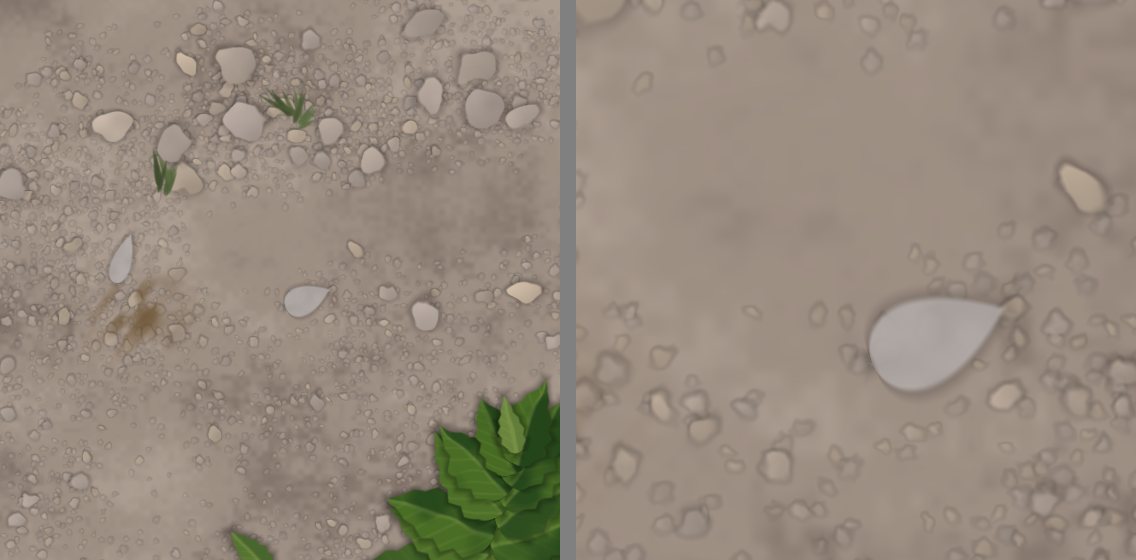
Left: the whole. Right: its middle third, enlarged.
Give the GLSL for this texture, as a WebGL 2 fragment shader.

```glsl
#version 300 es
precision highp float;
// Dry stony earth seen from above: soft noise for the dust, several layers of
// jittered cells for gravel and stones, and tapered shapes for the leafy plant,
// pale shards and grass. Gravel gathers in bands with smooth tracks between.
uniform vec2 u_resolution;
out vec4 fragColor;

const vec3 EARTH = vec3(0.62, 0.56, 0.515);
const vec3 EARTH_DARK = vec3(0.51, 0.45, 0.415);
const vec3 EARTH_PALE = vec3(0.675, 0.615, 0.57);
const vec3 STONE_WARM = vec3(0.74, 0.67, 0.59);
const vec3 STONE_GREY = vec3(0.68, 0.63, 0.60);
const vec3 SHARD = vec3(0.70, 0.67, 0.66);
const vec3 LITTER = vec3(0.42, 0.32, 0.19);
const vec3 GRASS = vec3(0.31, 0.37, 0.22);
const vec3 LEAF_DARK = vec3(0.14, 0.27, 0.10);
const vec3 LEAF = vec3(0.28, 0.42, 0.14);
const vec3 LEAF_PALE = vec3(0.46, 0.56, 0.27);
const float SOFT = 0.0028;        // half width of smoothed edges
const float SHADOW = 0.30;        // darkness of stone rims
const int PLANT_LEAVES = 12;
const int BLADES = 14;

vec3 hash3(vec2 cell, float seed) {
  uvec3 v = uvec3(ivec3(cell, seed)) * 1664525u + 1013904223u;
  v.x += v.y * v.z; v.y += v.z * v.x; v.z += v.x * v.y;
  v ^= v >> 16u;
  v.x += v.y * v.z; v.y += v.z * v.x; v.z += v.x * v.y;
  return vec3(v >> 8u) / 16777216.0;
}

float noise(vec2 p) {
  vec2 i = floor(p), f = fract(p);
  f = f * f * (3.0 - 2.0 * f);
  vec2 e = vec2(0, 1);
  return mix(mix(hash3(i, 0.0).x, hash3(i + e.yx, 0.0).x, f.x),
             mix(hash3(i + e, 0.0).x, hash3(i + e.yy, 0.0).x, f.x), f.y);
}

float bell(float x) { return exp(-x * x); }

vec2 turn(vec2 p, float a) {
  float c = cos(a), s = sin(a);
  return vec2(c * p.x + s * p.y, c * p.y - s * p.x);
}

// How much gravel lies at a place
float gravelDensity(vec2 p) {
  float band = bell((p.y - 0.69 - 0.14 * p.x) / 0.10);
  float heap = bell(length((p - vec2(0.17, 0.45)) / vec2(0.20, 0.09)));
  float track = bell((p.y - 0.49 - 0.18 * p.x) / 0.075) * smoothstep(0.25, 0.5, p.x);
  float bare = smoothstep(0.84, 0.98, p.y - 0.25 * p.x);
  return clamp(0.40 + 0.55 * band + 0.5 * heap - 0.5 * track - 0.5 * bare
               + 0.7 * (noise(p * 8.0) - 0.5), 0.0, 1.0);
}

// One layer of stones; radii are given in cells
void scatterStones(inout vec3 col, vec2 p, float cells, float amount, float bias,
                   vec2 radii, float strength) {
  vec2 warp = vec2(noise(p * cells * 3.0), noise(p * cells * 3.0 + 37.0)) - 0.5;
  vec2 g = p * cells + warp * 0.24;
  for (int k = 0; k < 9; k++) {
    vec2 id = floor(g) + vec2(k % 3 - 1, k / 3 - 1);
    vec3 h = hash3(id, cells), m = hash3(id, cells + 1.0);
    vec2 centre = id + 0.5 + 0.7 * (h.xy - 0.5);
    if (h.z > amount * pow(gravelDensity(centre / cells), bias)) continue;
    float r = mix(radii.x, radii.y, m.x);
    vec2 q = g - centre, s = turn(q, m.y * 6.28);
    s.y *= 1.0 + 0.5 * m.z;
    vec2 a = abs(s);
    float d = mix(length(s), max(max(a.x, a.y), 0.75 * (a.x + a.y)), 0.5) - r;
    float edge = SOFT * cells;
    float rim = 1.0 - smoothstep(-0.1 * r, 0.45 * r + edge, d);
    col *= 1.0 - SHADOW * strength * rim * (0.75 + 0.25 * q.y / r);
    vec3 tone = mix(STONE_GREY, STONE_WARM, m.z) * (0.91 + 0.14 * m.y);
    tone *= 1.0 + 0.07 * dot(q, vec2(-0.6, 0.8)) / r + 0.10 * warp.x;
    col = mix(col, tone, strength * (1.0 - smoothstep(-edge, edge, d)));
  }
}

// Tapered shape from base to tip; toothed sets the depth of the edge teeth
float taperDistance(vec2 q, float len, float width, float toothed) {
  float t = clamp(q.x / len, 0.0, 1.0);
  float profile = width * 2.6 * sqrt(t) * (1.0 - t);
  profile *= 1.0 + toothed * (abs(fract(t * 5.0) - 0.5) - 0.25);
  return max(abs(q.y) - profile, max(-q.x, q.x - len));
}

float cover(float d) { return 1.0 - smoothstep(-SOFT, SOFT, d); }

void paintShard(inout vec3 col, vec2 p, vec2 base, float angle, vec2 size) {
  float d = taperDistance(turn(p - base, angle), size.x, size.y, 0.0);
  col *= 1.0 - 0.16 * (1.0 - smoothstep(0.0, 0.011, d));
  col = mix(col, SHARD * (0.96 + 0.08 * noise(p * 60.0)), 0.9 * cover(d));
}

void paintLeaf(inout vec3 col, vec2 p, vec2 base, float angle, vec2 size, float pale) {
  vec2 q = turn(p - base, angle);
  q.y += 0.012 * (noise(p * 26.0) - 0.5);
  float d = taperDistance(q, size.x, size.y, 0.45);
  col *= 1.0 - 0.35 * (1.0 - smoothstep(-0.004, 0.018, d));
  float light = noise(p * 22.0 + angle * 9.0) + 0.35 * sign(q.y) * smoothstep(0.0, 0.004, abs(q.y));
  vec3 tone = mix(LEAF_DARK, LEAF, smoothstep(0.0, 0.75, light));
  float rib = bell(q.y / 0.0035) * 0.4;
  float vein = 0.2 * smoothstep(0.3, 0.5, abs(fract((q.x - abs(q.y)) / size.x * 6.0) - 0.5));
  tone = mix(tone, LEAF_PALE, clamp(pale + rib + vein * light, 0.0, 1.0));
  col = mix(col, tone, cover(d));
}

void paintTuft(inout vec3 col, vec2 p, vec2 root, float spread, float seed) {
  for (int i = 0; i < BLADES; i++) {
    vec3 h = hash3(vec2(i, 5), seed);
    vec2 q = turn(p - root - (h.zx - 0.5) * 0.03, 1.57 + spread * (h.x - 0.5));
    float d = taperDistance(q, mix(0.03, 0.065, h.y), 0.0042, 0.0);
    col = mix(col, GRASS * (0.75 + 0.5 * h.z), 0.75 * cover(d));
  }
}

void main() {
  vec2 p = gl_FragCoord.xy / u_resolution;

  // Dust: broad patches and fine grain
  float grain = noise(p * 95.0) * 0.6 + noise(p * vec2(42.0, 55.0)) * 0.4 - 0.5;
  float tone = 1.1 * (noise(p * vec2(4.0, 7.0)) - 0.5) + 0.5 * (noise(p * 17.0) - 0.5)
             + grain * (0.35 + 0.9 * gravelDensity(p));
  vec3 col = mix(EARTH, EARTH_PALE, smoothstep(0.0, 0.7, tone));
  col = mix(col, EARTH_DARK, smoothstep(0.0, 0.85, -tone));

  // Dry litter
  float litter = bell(length((p - vec2(0.25, 0.44)) / vec2(0.07, 0.055)));
  litter *= smoothstep(0.35, 0.75, noise(turn(p, 0.9) * vec2(22.0, 50.0)));

  // Gravel from fine to coarse
  scatterStones(col, p, 74.0, 0.75, 1.0, vec2(0.22, 0.42), 0.55);
  scatterStones(col, p, 43.0, 0.60, 1.3, vec2(0.20, 0.40), 0.75);
  scatterStones(col, p, 24.0, 0.38, 1.5, vec2(0.22, 0.38), 0.85);
  col = mix(col, LITTER, 0.85 * litter);
  scatterStones(col, p, 11.0, 0.40, 2.3, vec2(0.24, 0.39), 0.95);

  paintShard(col, p, vec2(0.205, 0.495), 1.25, vec2(0.092, 0.018));
  paintShard(col, p, vec2(0.51, 0.45), 0.4, vec2(0.085, 0.026));
  paintTuft(col, p, vec2(0.295, 0.665), 0.9, 3.0);
  paintTuft(col, p, vec2(0.53, 0.785), 2.4, 8.0);

  // Plant: leaves alternate along a rising stem
  paintLeaf(col, p, vec2(0.48, -0.025), 2.3, vec2(0.10, 0.026), 0.45);
  for (int i = 0; i < PLANT_LEAVES; i++) {
    float t = float(i) / float(PLANT_LEAVES - 1);
    vec3 h = hash3(vec2(i, 2), 11.0);
    float side = i % 2 == 0 ? 1.0 : -1.0;
    float angle = 1.57 + side * mix(1.5, 0.3, t) + 0.5 * (h.x - 0.5);
    float len = mix(0.21, 0.15, t) * (0.9 + 0.2 * h.y);
    paintLeaf(col, p, mix(vec2(0.86, -0.03), vec2(0.92, 0.17), t), angle,
              len * vec2(1.0, 0.27), 0.25 * h.z * (1.0 - t));
  }
  paintLeaf(col, p, vec2(0.92, 0.19), 1.75, vec2(0.105, 0.021), 0.75);

  fragColor = vec4(col, 1.0);
}
```
